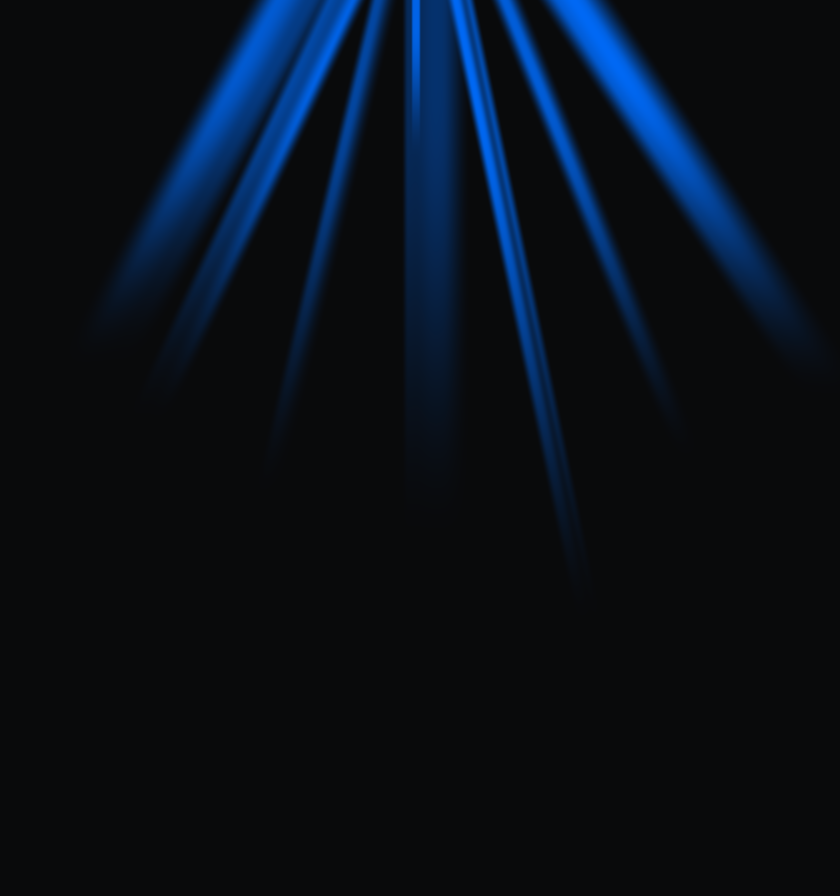
This background is drawn by a Shadertoy shader. Its source:

```glsl
// Blue spotlight beams fanning down from the top edge over near-black.
// Each beam is a slanted strip with soft sides, a bright core, a dark seam
// and a fade along its length; the strips are joined by a screen blend.

#define BACKDROP vec3(0.036, 0.038, 0.043)
#define BEAM_COLOR vec3(0.0, 0.41, 0.96)
#define FADE_START 0.15
#define SEAM_WIDTH 0.13
#define BEAMS 8

// Left edge at the top, width, sideways slope, length (in canvas widths)
const vec4 SHAPE[BEAMS] = vec4[](
    vec4(0.294, 0.106, -0.535, 0.442),
    vec4(0.380, 0.058, -0.468, 0.507),
    vec4(0.437, 0.038, -0.234, 0.600),
    vec4(0.478, 0.083, 0.0, 0.653),
    vec4(0.531, 0.036, 0.206, 0.750),
    vec4(0.582, 0.042, 0.400, 0.553),
    vec4(0.638, 0.095, 0.655, 0.479),
    vec4(0.489, 0.0125, 0.0, 0.190));

// Core position, core width, strength outside the core, strength inside it
const vec4 CORE[BEAMS] = vec4[](
    vec4(0.33, 0.25, 0.58, 0.85),
    vec4(0.72, 0.20, 0.66, 0.94),
    vec4(0.35, 0.30, 0.40, 0.64),
    vec4(0.48, 0.25, 0.34, 0.42),
    vec4(0.35, 0.25, 0.78, 1.00),
    vec4(0.45, 0.25, 0.60, 0.88),
    vec4(0.48, 0.22, 0.78, 1.00),
    vec4(0.50, 0.40, 0.80, 0.92));

// Left softness, right softness, seam position, seam depth
const vec4 SIDES[BEAMS] = vec4[](
    vec4(0.36, 0.30, 0.68, 0.15),
    vec4(0.25, 0.32, 0.45, 0.15),
    vec4(0.30, 0.65, 0.70, 0.0),
    vec4(0.10, 0.42, 0.25, 0.10),
    vec4(0.28, 0.28, 0.60, 0.42),
    vec4(0.40, 0.48, 0.70, 0.0),
    vec4(0.28, 0.42, 0.70, 0.06),
    vec4(0.25, 0.25, 0.50, 0.0));

float bump(float x, float center, float width) {
    float d = (x - center) / width;
    return exp(-d * d);
}

// Light of one beam at p: x from the left, y down from the top
float beamLight(vec2 p, vec4 shape, vec4 core, vec4 sides) {
    float across = (p.x - shape.x - shape.z * p.y) / shape.y;
    float mask = smoothstep(0.0, sides.x, across)
               * (1.0 - smoothstep(1.0 - sides.y, 1.0, across));
    float glow = mix(core.z, core.w, bump(across, core.x, core.y));
    float seam = 1.0 - sides.w * bump(across, sides.z, SEAM_WIDTH);
    float fade = 1.0 - smoothstep(FADE_START, 1.0, p.y / shape.w);
    return mask * glow * seam * fade;
}

void mainImage(out vec4 fragColor, in vec2 fragCoord) {
    vec2 p = vec2(fragCoord.x, iResolution.y - fragCoord.y) / iResolution.x;

    // Screen blend: multiply what each beam leaves dark
    float dark = 1.0;
    for (int i = 0; i < BEAMS; i++) {
        dark *= 1.0 - beamLight(p, SHAPE[i], CORE[i], SIDES[i]);
    }

    fragColor = vec4(mix(BEAM_COLOR, BACKDROP, dark), 1.0);
}
```
